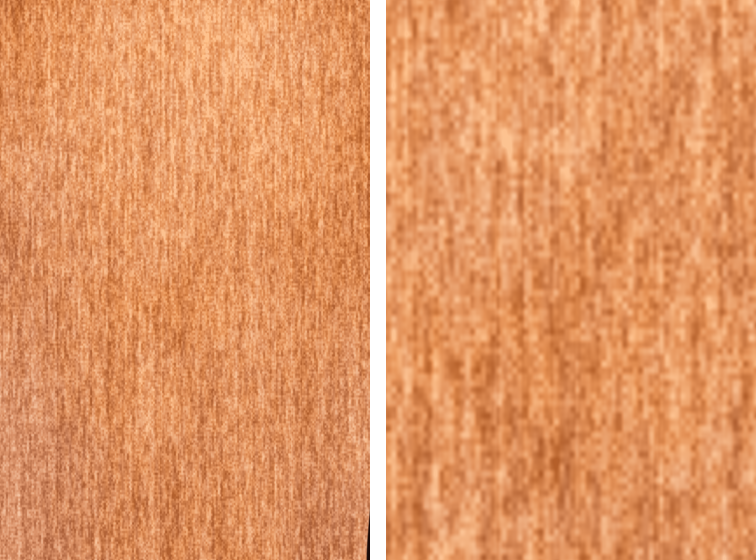
Left, the full canvas; right, a detail of the centre.
This texture is drawn by a Shadertoy shader. Its source:

```glsl
const vec3 DARK  = vec3(0.70, 0.375, 0.18);
const vec3 MID   = vec3(0.885, 0.57, 0.36);
const vec3 LIGHT = vec3(0.985, 0.76, 0.575);
const vec3 ROSE  = vec3(-0.025, 0.005, 0.055); // tint of the paler outer areas
const vec3 EDGE  = vec3(0.10, 0.04, 0.03);     // dark sliver at the lower right

// Cells per canvas height, across and along the fibres
const vec2 BROAD  = vec2(45.0, 2.5);
const vec2 STRAND = vec2(205.0, 7.0);
const vec2 FIBRE  = vec2(240.0, 60.0);
const vec2 GRAIN  = vec2(320.0, 260.0);
const float LINES = 75.0;
const float LINE_WIDTH = 0.0013;

float hash(vec2 p) {
    vec3 q = fract(vec3(p.xyx) * 0.1031);
    q += dot(q, q.yzx + 33.33);
    return fract((q.x + q.y) * q.z);
}

// Value noise from -1 to 1
float noise(vec2 p) {
    vec2 i = floor(p), f = fract(p);
    f = f * f * (3.0 - 2.0 * f);
    float low  = mix(hash(i), hash(i + vec2(1, 0)), f.x);
    float high = mix(hash(i + vec2(0, 1)), hash(i + vec2(1, 1)), f.x);
    return 2.0 * mix(low, high, f.y) - 1.0;
}

// Long thin threads at jittered places, broken up along their length
float threads(vec2 p, float seed) {
    float column = floor(p.x * LINES);
    float sum = 0.0;
    for (float k = -1.0; k <= 1.0; k++) {
        float id = column + k;
        float centre = (id + hash(vec2(id, seed))) / LINES;
        float strength = hash(vec2(id, seed + 7.0));
        float fade = 0.6 + 0.4 * noise(vec2(id * 3.7, p.y * 14.0 + seed));
        float d = (p.x - centre) / LINE_WIDTH;
        sum += strength * strength * fade * exp(-d * d);
    }
    return sum;
}

// Soft light from the top, falling off to the sides
float lighting(vec2 uv) {
    vec2 d = (uv - vec2(0.56, 0.95)) / vec2(0.50, 0.36);
    float glow = 0.29 * exp(-dot(d, d));
    float leftShade = 0.26 * exp(-uv.x * 11.0) * smoothstep(0.35, 0.95, uv.y);
    float rightShade = 0.22 * exp((uv.x - 1.0) * 9.0) * smoothstep(0.1, 0.6, uv.y);
    float topShade = 0.10 * smoothstep(0.95, 1.0, uv.y);
    float lowShade = 0.09 * smoothstep(0.3, 0.0, uv.y);
    return glow - leftShade - rightShade - topShade - lowShade;
}

void mainImage(out vec4 fragColor, in vec2 fragCoord) {
    vec2 uv = fragCoord / iResolution.xy;
    vec2 p = fragCoord / iResolution.y;

    // Fibre layers, from wide bands to fine specks
    float tone = 0.48 + lighting(uv);
    tone += 0.06 * noise(p * BROAD);
    tone += 0.15 * noise(p * STRAND + 31.0);
    tone += 0.25 * noise(p * FIBRE + 67.0);
    tone += 0.25 * noise(p * GRAIN + 113.0);
    tone += 0.06 * noise(p * 7.0 + 5.0);
    tone += 0.25 * threads(p, 11.0) - 0.25 * threads(p, 47.0);
    tone = clamp(tone, 0.0, 1.0);

    vec3 color = mix(DARK, MID, min(tone * 2.0, 1.0));
    color = mix(color, LIGHT, max(tone * 2.0 - 1.0, 0.0));

    // Rosy cast towards the bottom and the left, orange in the middle
    float rose = smoothstep(0.65, 0.0, uv.y) * (0.3 + 0.7 * smoothstep(0.1, 0.5, abs(uv.x - 0.5)));
    rose += 0.5 * smoothstep(0.35, 0.08, uv.x) * smoothstep(0.95, 0.6, uv.y);
    rose += 0.2 * noise(p * 11.0) + 0.35 * noise(p * FIBRE * 0.7 + 19.0) - 0.2;
    color += ROSE * min(rose, 1.0);

    // Sliver narrowing upwards along the right edge
    float sliver = uv.x - (1.0 - 0.009 * smoothstep(0.11, 0.0, uv.y));
    float soft = 1.0 / iResolution.x;
    color = mix(color, EDGE, smoothstep(-soft, soft, sliver) * smoothstep(0.11, 0.07, uv.y));

    fragColor = vec4(clamp(color, 0.0, 1.0), 1.0);
}
```
